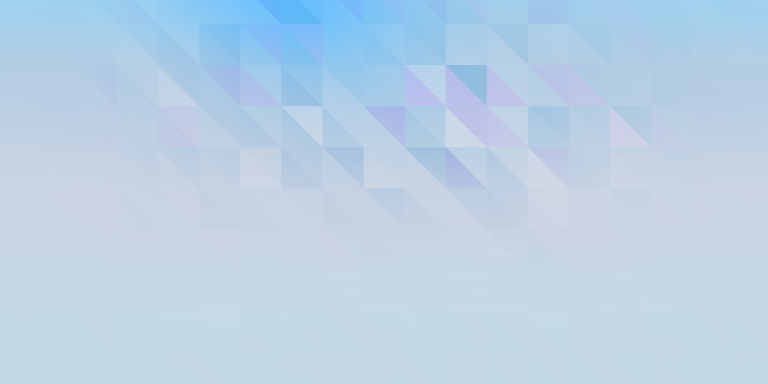
This background is drawn by a WebGL 2 fragment shader. Its source:

```glsl
#version 300 es
precision highp float;
// Pale blue gradient with a bright glow at the top and a fading mosaic of triangles.

uniform vec2 u_resolution;
out vec4 outColor;

// Lengths are in canvas heights; y runs down from the top edge.
const float CELL = 0.107;
const vec2 GRID_ORIGIN = vec2(0.3047, 0.0625);
const int SAMPLES = 3;

const vec3 SKY_TOP = vec3(0.63, 0.82, 0.93);
const vec3 SKY_UPPER = vec3(0.71, 0.805, 0.89);
const vec3 SKY_MIDDLE = vec3(0.79, 0.83, 0.89);
const vec3 SKY_BOTTOM = vec3(0.77, 0.85, 0.90);

const vec3 GLOW_COLOR = vec3(0.41, 0.75, 0.99);
const vec2 GLOW_CENTER = vec2(0.76, -0.02);
const vec2 GLOW_RADIUS = vec2(0.31, 0.21);
const float GLOW_SLANT = 0.5;

const vec3 HAZE_COLOR = vec3(0.63, 0.775, 0.88);
const vec2 HAZE_CENTER = vec2(1.17, 0.21);
const vec2 HAZE_RADIUS = vec2(0.46, 0.23);
const float HAZE_STRENGTH = 0.8;

const vec3 FACET_DARK = vec3(-0.12, -0.075, -0.03);
const vec3 FACET_LIGHT = vec3(0.16, 0.07, 0.025);
const vec3 FACET_VIOLET = vec3(0.03, -0.045, 0.015);
const vec2 FACET_CENTER = vec2(1.08, 0.25);
const vec2 FACET_RADIUS = vec2(0.53, 0.23);
const float FACET_BASE = 0.17;

float hash(vec2 p) {
    return fract(sin(dot(p, vec2(127.1, 311.7))) * 43758.5453);
}

// Elliptic falloff, one at the center.
float softSpot(vec2 p, vec2 center, vec2 radius) {
    vec2 d = (p - center) / radius;
    return exp(-dot(d, d));
}

vec3 skyColor(float depth) {
    vec3 color = mix(SKY_TOP, SKY_UPPER, smoothstep(0.0, 0.2, depth));
    color = mix(color, SKY_MIDDLE, smoothstep(0.15, 0.52, depth));
    return mix(color, SKY_BOTTOM, smoothstep(0.55, 0.82, depth));
}

// Color shift of the triangle that holds p.
vec3 facetShift(vec2 p) {
    vec2 grid = (p - GRID_ORIGIN) / CELL;
    vec2 cell = floor(grid);
    vec2 local = fract(grid);
    float upperHalf = step(local.y, local.x);
    float band = floor(grid.x - grid.y);

    // Long diagonal streaks blend with the shade of single triangles.
    float single = hash(cell + vec2(17.0 * upperHalf, 5.0)) * 2.0 - 1.0;
    float streak = hash(vec2(band, 41.0)) * 2.0 - 1.0;
    float shade = 0.65 * single * abs(single) + 0.3 * streak;
    float violet = step(0.8, hash(cell + vec2(3.0, 29.0 * upperHalf)));

    vec3 shift = shade < 0.0 ? -shade * FACET_DARK : shade * FACET_LIGHT;
    return shift + violet * FACET_VIOLET;
}

// The mosaic is strong near the upper middle and faint around it.
float facetStrength(vec2 p) {
    float sides = smoothstep(0.18, 0.42, p.x) * (1.0 - smoothstep(1.55, 1.85, p.x));
    float fade = 1.0 - smoothstep(0.45, 0.88, p.y);
    float core = softSpot(p, FACET_CENTER, FACET_RADIUS);
    return sides * fade * FACET_BASE + core;
}

vec3 sceneColor(vec2 p) {
    vec3 color = skyColor(p.y);
    color = mix(color, HAZE_COLOR, HAZE_STRENGTH * softSpot(p, HAZE_CENTER, HAZE_RADIUS));
    vec2 slanted = p - vec2(GLOW_SLANT * p.y, 0.0);
    color = mix(color, GLOW_COLOR, softSpot(slanted, GLOW_CENTER, GLOW_RADIUS));
    return color + facetStrength(p) * facetShift(p);
}

void main() {
    // Average a small sample grid to smooth the triangle edges.
    vec3 sum = vec3(0.0);
    for (int j = 0; j < SAMPLES; j++) {
        for (int i = 0; i < SAMPLES; i++) {
            vec2 offset = (vec2(i, j) + 0.5) / float(SAMPLES) - 0.5;
            vec2 p = (gl_FragCoord.xy + offset) / u_resolution.y;
            sum += sceneColor(vec2(p.x, 1.0 - p.y));
        }
    }
    outColor = vec4(sum / float(SAMPLES * SAMPLES), 1.0);
}
```
